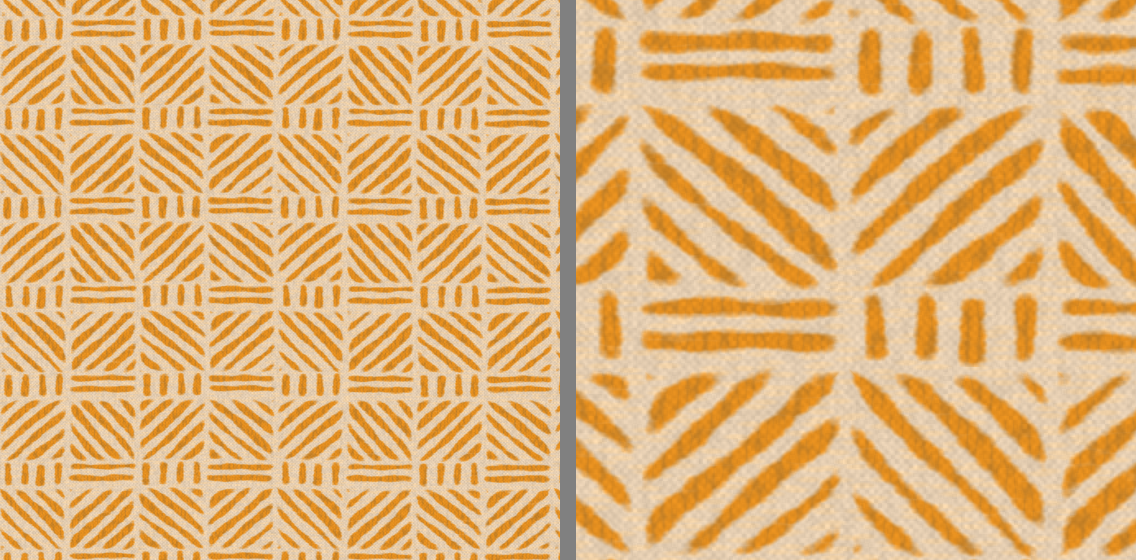
Left, the full canvas; right, a detail of the centre.
This pattern is drawn by a three.js fragment shader. Its source:

```glsl
varying vec2 vUv;

float hash(vec2 p) {
  return fract(sin(dot(p, vec2(127.1, 311.7))) * 4375.85);
}

// Distance to the nearest scattered point
float cellular(vec2 p) {
  vec2 cell = floor(p);
  float nearest = 2.0;
  for (int j = -1; j <= 1; j++) {
    for (int i = -1; i <= 1; i++) {
      vec2 n = cell + vec2(float(i), float(j));
      vec2 point = n + vec2(hash(n), hash(n + 19.3));
      nearest = min(nearest, distance(p, point));
    }
  }
  return nearest;
}

// Intersection with a rounded corner
float smoothMax(float a, float b, float k) {
  float h = max(k - abs(a - b), 0.0) / k;
  return max(a, b) + h * h * k * 0.25;
}

// Hand-painted slanted strokes, clipped to the block
float slantedStrokes(vec2 q, vec2 seed) {
  float angle = mix(0.64, 0.84, hash(seed + 2.7));
  float c = cos(angle), s = sin(angle);
  float along = c * q.x + s * q.y;
  float across = (c * q.y - s * q.x) / 0.2 + hash(seed + 7.1);
  float id = floor(across);
  float r = hash(seed * 3.1 + id * 1.7);
  float drift = 0.016 * (r - 0.5) + 0.009 * sin(along * 6.0 + r * 31.0);
  float halfWidth = 0.036 + 0.022 * r + 0.010 * sin(along * 4.5 + r * 20.0)
                  + 0.005 * sin(along * 17.0 + r * 43.0);
  float stroke = abs((across - id - 0.5) * 0.2 + drift) - halfWidth;
  vec2 box = abs(q) - vec2(0.475, 0.445);
  return smoothMax(stroke, max(box.x, box.y) + 0.025 * r, 0.07);
}

// A row of parallel bars, spaced along x
float bars(vec2 q, float count, float pitch, vec2 halfSize, vec2 seed) {
  float id = clamp(floor(q.x / pitch + count * 0.5), 0.0, count - 1.0);
  float r = hash(seed * 2.3 + id * 5.9 + 11.0);
  float x = q.x - (id + 0.5 - count * 0.5) * pitch;
  x += 0.02 * (r - 0.5) + 0.006 * sin(q.y * 9.0 + r * 30.0);
  float halfWidth = halfSize.x * (0.82 + 0.36 * r) + 0.006 * sin(q.y * 14.0 + r * 17.0);
  float end = abs(q.y + 0.03 * (r - 0.5)) - halfSize.y;
  return smoothMax(abs(x) - halfWidth, end, 0.06);
}

void main() {
  // Linen threads and slubs
  float weft = cellular(vUv * vec2(48.0, 200.0));
  float warp = cellular(vUv * vec2(200.0, 64.0) + 37.0);
  float weave = sin(vUv.x * 1070.0) * sin(vUv.y * 1070.0);
  float grain = hash(floor(vUv * 384.0)) - 0.5;

  // Tiles one unit wide, with a slight stretch of the cloth
  vec2 p = vUv * 8.076 + vec2(0.021, 0.225);
  p += 0.010 * sin(p.yx * vec2(1.3, 0.9) + vec2(0.4, 2.1));
  vec2 tile = vec2(1.0, 1.281);
  vec2 cell = floor(p / tile);
  vec2 local = p - cell * tile;
  vec2 seed = mod(cell, vec2(4.0, 2.0));

  // Slant alternates like a checkerboard
  vec2 block = local - vec2(0.5, 0.815);
  block.x *= mod(cell.x + cell.y, 2.0) * 2.0 - 1.0;
  float shape = slantedStrokes(block, seed);

  // Upright and level bars alternate by column
  vec2 strip = local - vec2(0.5, 0.184);
  float upright = bars(strip, 4.0, 0.24, vec2(0.051, 0.158), seed);
  float level = bars(strip.yx - vec2(0.02, 0.0), 2.0, 0.152, vec2(0.037, 0.468), seed);
  shape = min(shape, mod(cell.x, 2.0) < 0.5 ? upright : level);

  // Ink soaks unevenly into the threads
  shape += 0.014 * (weft - 0.45) + 0.010 * (warp - 0.45);
  float ink = 1.0 - smoothstep(-0.018, 0.018, shape);
  ink *= 1.0 - 0.14 * smoothstep(0.6, 1.0, weft);

  vec3 linen = mix(vec3(0.93, 0.81, 0.65), vec3(0.89, 0.80, 0.69), smoothstep(0.15, 0.5, weft));
  vec3 orange = mix(vec3(0.88, 0.55, 0.12), vec3(0.80, 0.52, 0.15), smoothstep(0.3, 0.75, warp));
  vec3 color = mix(linen, orange, ink);
  color *= 1.0 + 0.03 * weave + 0.05 * grain + 0.07 * (0.45 - warp);
  gl_FragColor = vec4(color, 1.0);
}
```
